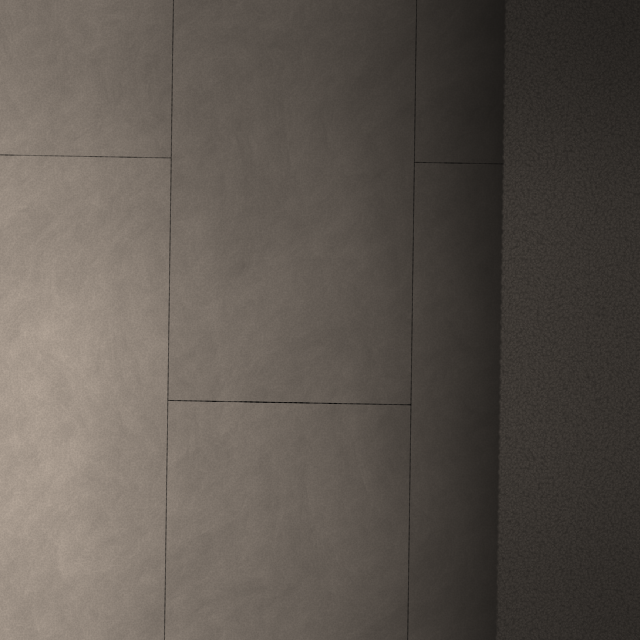
Give the GLSL for this texture, as a Shadertoy shader.

```glsl
const vec3 TINT = vec3(1.085, 1.0, 0.92);
const float TONES[7] = float[7](0.58, 0.55, 0.465, 0.415, 0.35, 0.25, 0.135);
const float TONE_STEP = 0.13;
const float LEAN = 0.014;                              // sideways drift of the floor lines
const vec3 SEAM_X = vec3(0.257, 0.637, 0.776);         // two plank seams, then the carpet edge
const vec3 JOINT_Y = vec3(0.758, 0.379, 0.758);        // end joint of each plank column
const vec3 JOINT_DARK = vec3(0.5, 0.85, 0.55);
const float JOINT_SLOPE = -0.018;
const float SEAM_WIDTH = 0.0006;
const float SEAM_DARK = 0.45;
const vec2 STREAK = vec2(0.37, 0.929);                 // direction of the stains
const float STREAK_STRETCH = 0.72;
const float MOTTLE_SCALE = 15.0;
const float MOTTLE_AMOUNT = 0.036;
const float FLECK_SCALE = 85.0;
const float FLECK_AMOUNT = 0.022;
const float SCUFF_SCALE = 42.0;
const float SCUFF_AMOUNT = 0.035;
const float GRAIN_SCALE = 300.0;
const float GRAIN_AMOUNT = 0.075;
const float PILE_SCALE = 230.0;
const float PILE_AMOUNT = 0.25;

vec2 hash2(vec2 p) {
    vec3 q = fract(vec3(p.xyx) * vec3(0.1031, 0.103, 0.0973));
    q += dot(q, q.yzx + 33.33);
    return fract((q.xx + q.yz) * q.zy);
}

// Distance to the nearest scattered point
float cellular(vec2 p) {
    vec2 cell = floor(p), local = fract(p);
    float nearest = 4.0;
    for (int y = -1; y <= 1; y++)
        for (int x = -1; x <= 1; x++) {
            vec2 offset = vec2(x, y);
            vec2 gap = offset + hash2(cell + offset + 17.0) - local;
            nearest = min(nearest, dot(gap, gap));
        }
    return sqrt(nearest);
}

// Cloudy stains from warped, layered sines
float mottle(vec2 p) {
    const mat2 TURN = mat2(0.8, 0.6, -0.6, 0.8);
    float sum = 0.0, amp = 0.6;
    for (int i = 0; i < 7; i++) {
        p += 0.55 * sin(p.yx * 1.3 + float(i));
        sum += amp * sin(p.x) * cos(p.y * 0.9);
        p = TURN * p * 1.6 + 1.7;
        amp *= 0.8;
    }
    return sum;
}

float line(float d, float px) {
    return 1.0 - smoothstep(SEAM_WIDTH * 0.4, SEAM_WIDTH + 0.7 * px, abs(d));
}

// Short dashes of varying depth along a seam
float dashes(float along) {
    float beat = sin(along * 640.0 + 2.0 * sin(along * 83.0));
    return 0.75 + 0.25 * smoothstep(-0.6, 0.6, beat);
}

// Light falling off from left to right
float floorTone(float x) {
    float t = clamp(x / TONE_STEP, 0.0, 5.999);
    int i = int(t);
    return mix(TONES[i], TONES[i + 1], fract(t));
}

float floorShade(vec2 uv, float x, float px) {
    int column = int(step(SEAM_X.x, x) + step(SEAM_X.y, x));
    float jointGap = uv.y - JOINT_Y[column] - JOINT_SLOPE * uv.x;
    float upper = step(0.0, jointGap);

    // Broad light
    float shade = floorTone(x);
    shade *= 1.04 - 0.26 * smoothstep(0.4, 1.05, uv.y) - 0.07 * smoothstep(0.2, 0.0, uv.y);
    shade *= 1.0 - 0.03 * upper;

    // Slanted stains, flecks and scuffs, shifted for each plank
    vec2 plank = vec2(float(column) * 3.7, upper * 5.3);
    vec2 p = vec2(dot(uv, vec2(STREAK.y, -STREAK.x)), STREAK_STRETCH * dot(uv, STREAK));
    float stain = mottle(p * MOTTLE_SCALE + plank);
    shade *= 1.0 + MOTTLE_AMOUNT * stain;
    shade *= 1.0 + FLECK_AMOUNT * mottle(p * FLECK_SCALE + plank + stain);
    float scuff = cellular(p * SCUFF_SCALE + plank + 0.7 * sin(p.yx * 140.0) + stain);
    shade *= 1.0 + SCUFF_AMOUNT * (scuff - 0.5);

    // Fine grain
    float speck = hash2(floor(uv * GRAIN_SCALE * 1.5)).x - 0.5;
    shade *= 1.0 + GRAIN_AMOUNT * (cellular(uv * GRAIN_SCALE) - 0.5 + 0.4 * speck);

    // Thin seams, with darker chips along the end joints
    float seam = max(line(x - SEAM_X.x, px), line(x - SEAM_X.y, px));
    shade *= 1.0 - SEAM_DARK * dashes(uv.y) * seam;
    float chip = smoothstep(-0.5, 0.9, sin(uv.x * 62.0 + 2.0 * sin(uv.x * 37.0)));
    float depth = JOINT_DARK[column] * dashes(uv.x) * (0.65 + 0.35 * chip);
    shade *= 1.0 - depth * line(jointGap, px);
    return shade;
}

float carpetShade(vec2 uv, float x) {
    float shade = 0.155 + 0.06 * smoothstep(1.0, 0.6, uv.y);
    shade -= 0.03 * smoothstep(0.35, 0.0, uv.y);
    shade *= 1.0 - 0.12 * smoothstep(SEAM_X.z, 1.0, x);
    float pile = cellular(uv * PILE_SCALE + 0.8 * sin(uv.yx * 90.0));
    float tuft = hash2(floor(uv * PILE_SCALE * 2.0)).x - 0.5;
    return shade * (1.0 + PILE_AMOUNT * (0.5 - pile + 0.6 * tuft));
}

void mainImage(out vec4 fragColor, in vec2 fragCoord) {
    vec2 uv = fragCoord / iResolution.xy;
    float px = 1.0 / iResolution.y;
    float x = uv.x - LEAN * uv.y;

    // Carpet meets the floor along a slightly ragged edge
    float ragged = 0.0006 * (sin(uv.y * 510.0) + sin(uv.y * 293.0));
    float carpet = smoothstep(-1.5 * px, 1.5 * px, x - SEAM_X.z + ragged);
    float shade = mix(floorShade(uv, x, px), carpetShade(uv, x), carpet);
    fragColor = vec4(shade * TINT, 1.0);
}
```
